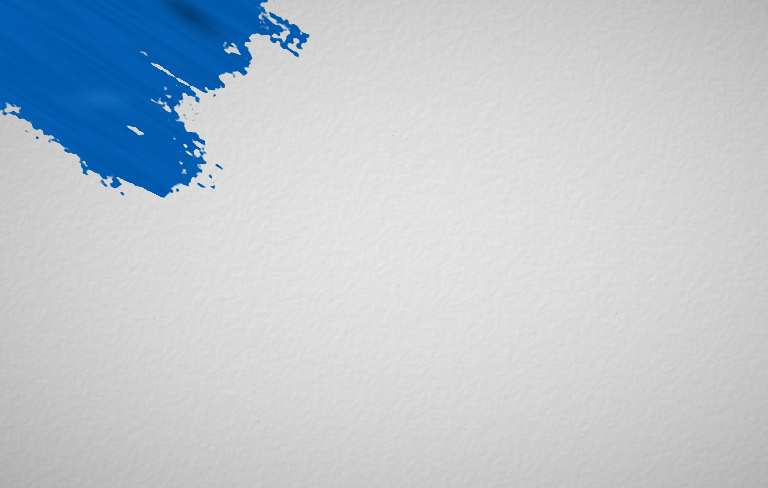
A WebGL 1 fragment shader for this background:

```glsl
precision highp float;
uniform vec2 u_resolution;

float hash(vec2 p) {
    vec3 h = fract(vec3(p.xyx) * 0.1031);
    h += dot(h, h.yzx + 33.33);
    return fract((h.x + h.y) * h.z);
}

float noise(vec2 p) {
    vec2 cell = floor(p);
    vec2 f = fract(p);
    f = f * f * (3.0 - 2.0 * f);
    return mix(mix(hash(cell), hash(cell + vec2(1.0, 0.0)), f.x),
               mix(hash(cell + vec2(0.0, 1.0)), hash(cell + 1.0), f.x), f.y);
}

float paperHeight(vec2 p) {
    return noise(p * 95.0) * 0.6 + noise(p * 190.0 + 7.0) * 0.4;
}

// Soft-edged interval, 1 between lo and hi
float band(float x, float lo, float hi, float soft) {
    return smoothstep(lo - soft, lo + soft, x) * (1.0 - smoothstep(hi - soft, hi + soft, x));
}

// Soft spot with centre c and radii r
float spot(vec2 p, vec2 c, vec2 r) {
    vec2 d = (p - c) / r;
    return exp(-dot(d, d));
}

// s.x runs along the brush stroke, s.y across it
float paintCover(vec2 s) {
    // Ragged ends of the neighbouring strokes
    float wobble = noise(vec2(s.y * 55.0, 3.0)) - 0.5;
    float strokeEnd = 0.492 + 0.022 * wobble;
    strokeEnd += 0.028 * band(s.y, -0.19, -0.122, 0.012);
    strokeEnd += 0.105 * smoothstep(0.005, 0.035, s.y);
    strokeEnd -= 0.070 * smoothstep(0.110, 0.130, s.y);
    strokeEnd -= 0.090 * smoothstep(0.165, 0.180, s.y);
    float lowerEdge = 0.192 + 0.08 * s.x + 0.016 * (noise(vec2(s.x * 32.0, 9.0)) - 0.5);

    // Paint thins out towards the ends, most of all in the middle stroke
    float fade = mix(0.035, 0.155, band(s.y, -0.045, 0.115, 0.018));
    float load = min((strokeEnd - s.x) / fade, (lowerEdge - s.y) / 0.045);
    load = min(load, 1.3);

    // Scratches and bare flecks
    load -= 1.1 * band(s.x, 0.33, 0.48, 0.02) * band(s.y, -0.060, -0.052, 0.004);
    load -= 0.8 * spot(s, vec2(0.455, -0.168), vec2(0.040, 0.022));
    load -= 0.8 * spot(s, vec2(0.375, 0.080), vec2(0.040, 0.010));
    load -= 0.75 * spot(s, vec2(0.310, -0.065), vec2(0.020, 0.008));

    // Dry touch beyond the upper stroke
    float dryTouch = band(s.x, 0.46, 0.585, 0.018) * band(s.y, -0.276, -0.222, 0.009);
    load = max(load, 0.52 * dryTouch);

    float bristle = noise(s * vec2(75.0, 115.0)) * 0.65 + noise(s * vec2(130.0, 210.0) + 20.0) * 0.35;
    return smoothstep(-0.07, 0.07, load - bristle);
}

vec3 paintColor(vec2 p, vec2 s) {
    float streak = noise(s * vec2(5.0, 130.0)) + noise(s * vec2(9.0, 60.0) + 40.0) - 1.0;
    vec3 blue = vec3(0.01, 0.355, 0.68) + streak * vec3(0.008, 0.025, 0.035);
    blue *= 1.0 - 0.28 * spot(s, vec2(0.345, -0.180), vec2(0.070, 0.020));
    blue += vec3(0.05, 0.05, 0.04) * spot(p, vec2(0.205, 0.203), vec2(0.055, 0.018));
    return blue;
}

void main() {
    vec2 uv = gl_FragCoord.xy / u_resolution;
    vec2 p = vec2(gl_FragCoord.x, u_resolution.y - gl_FragCoord.y) / u_resolution.y;
    vec2 s = vec2(dot(p, vec2(0.85, 0.53)), dot(p, vec2(-0.53, 0.85)));

    // Lit paper, darker towards the corners
    vec2 fromCenter = uv - vec2(0.52, 0.52);
    float light = 0.885 - 0.37 * dot(fromCenter, fromCenter);
    float relief = paperHeight(p) - paperHeight(p + vec2(0.0025, 0.0030));
    vec3 color = vec3(light + 0.055 * relief);

    // Paint on the paper
    vec3 paint = paintColor(p, s) + 0.012 * relief;
    color = mix(color, paint, paintCover(s));

    gl_FragColor = vec4(color, 1.0);
}
```
